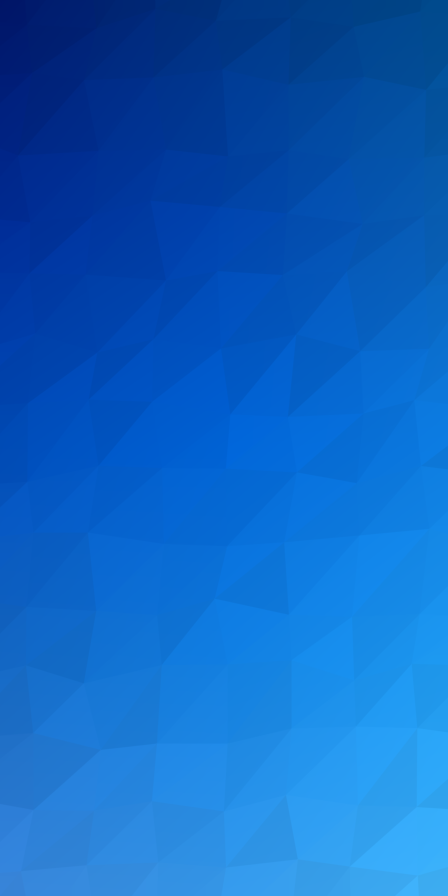
This background is drawn by a Shadertoy shader. Its source:

```glsl
// Low-poly wall of softly shaded blue triangles, dark at the top left and bright at the bottom right.
// A jittered grid is cut into two triangles per cell; each facet takes its tone from
// a smooth two-way gradient, partly flattened toward its centroid, plus a slight random tint.

const float CELL = 0.1465;                // grid step, in canvas widths
const vec2 GRID_ORIGIN = vec2(0.06, 0.06);
const vec2 JITTER = vec2(0.30, 0.38);     // vertex displacement, in cells
const float FLATNESS = 0.55;              // 0 = smooth gradient, 1 = flat facets
const float TINT = 0.035;                 // brightness spread between facets

float hash(vec2 p) {
    vec3 q = fract(vec3(p.xyx) * 0.1031);
    q += dot(q, q.yzx + 33.33);
    return fract((q.x + q.y) * q.z);
}

vec2 vertexAt(vec2 id) {
    vec2 offset = vec2(hash(id + 17.0), hash(id + 53.0)) - 0.5;
    return id + offset * JITTER;
}

// Five evenly spaced colour stops, t from 0 to 1
vec3 ramp(float t, vec3 c0, vec3 c1, vec3 c2, vec3 c3, vec3 c4) {
    float s = clamp(t, 0.0, 1.0) * 4.0;
    vec3 colour = mix(c0, c1, clamp(s, 0.0, 1.0));
    colour = mix(colour, c2, clamp(s - 1.0, 0.0, 1.0));
    colour = mix(colour, c3, clamp(s - 2.0, 0.0, 1.0));
    return mix(colour, c4, clamp(s - 3.0, 0.0, 1.0));
}

// Vertical ramps at the left, centre and right, blended across
vec3 gradient(vec2 uv) {
    float depth = 1.0 - uv.y;
    vec3 left = ramp(depth, vec3(0.0, 0.08, 0.40), vec3(0.0, 0.17, 0.58),
        vec3(0.0, 0.30, 0.73), vec3(0.08, 0.41, 0.77), vec3(0.22, 0.52, 0.85));
    vec3 centre = ramp(depth, vec3(0.0, 0.20, 0.50), vec3(0.0, 0.26, 0.67),
        vec3(0.0, 0.39, 0.84), vec3(0.07, 0.50, 0.88), vec3(0.21, 0.60, 0.92));
    vec3 right = ramp(depth, vec3(0.0, 0.29, 0.55), vec3(0.03, 0.37, 0.71),
        vec3(0.05, 0.48, 0.87), vec3(0.12, 0.61, 0.95), vec3(0.25, 0.70, 0.97));
    float x = clamp(uv.x, 0.0, 1.0) * 2.0;
    return mix(mix(left, centre, min(x, 1.0)), right, max(x - 1.0, 0.0));
}

// Signed distance to an edge, positive on its left
float edgeDistance(vec2 p, vec2 a, vec2 b) {
    vec2 e = b - a, v = p - a;
    return (e.x * v.y - e.y * v.x) / length(e);
}

vec2 gridToUv(vec2 g) {
    return (g * CELL + GRID_ORIGIN) * vec2(1.0, 0.5);
}

// Facet colour in rgb, premultiplied by its coverage in alpha
vec4 facet(vec2 p, vec2 a, vec2 b, vec2 c, float seed, float blur) {
    float inside = min(edgeDistance(p, a, b),
        min(edgeDistance(p, b, c), edgeDistance(p, c, a)));
    float coverage = smoothstep(-blur, blur, inside);
    vec2 tonePoint = mix(p, (a + b + c) / 3.0, FLATNESS);
    float shade = 1.0 + TINT * (seed - 0.5) * 2.0;
    return vec4(gradient(gridToUv(tonePoint)) * shade, 1.0) * coverage;
}

void mainImage(out vec4 fragColor, in vec2 fragCoord) {
    vec2 uv = fragCoord / iResolution.xy;
    vec2 p = (uv * vec2(1.0, 2.0) - GRID_ORIGIN) / CELL;
    float blur = 0.8 / (iResolution.x * CELL);
    vec2 home = floor(p);
    vec4 sum = vec4(0.0);

    // Jitter can push a facet over its cell border, so visit the neighbours too
    for (int j = -1; j <= 1; j++) {
        for (int i = -1; i <= 1; i++) {
            vec2 id = home + vec2(i, j);
            vec2 a = vertexAt(id);
            vec2 b = vertexAt(id + vec2(1.0, 0.0));
            vec2 c = vertexAt(id + vec2(0.0, 1.0));
            vec2 d = vertexAt(id + 1.0);
            sum += facet(p, a, b, d, hash(id + 91.0), blur);
            sum += facet(p, a, d, c, hash(id + 137.0), blur);
        }
    }
    fragColor = vec4(sum.rgb / max(sum.a, 0.001), 1.0);
}
```
